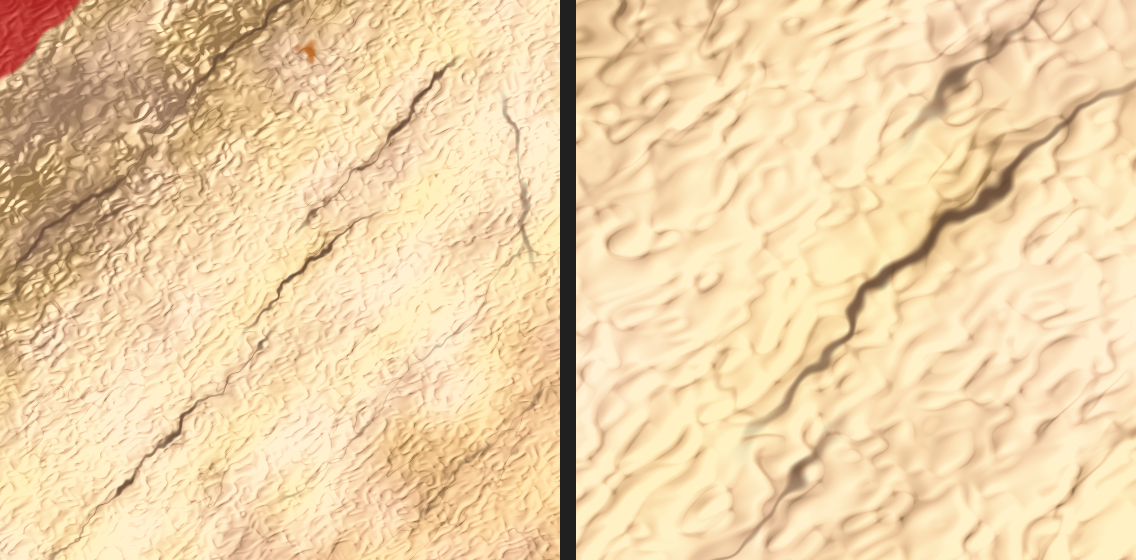
Left: the whole. Right: its middle third, enlarged.
Reproduce this texture procedurally as a WebGL 1 fragment shader.

```glsl
precision highp float;
// Weathered cream stone with diagonal cracks, a brown worn band and a red corner.
// Slanted billowed noise makes lit granules; their tone picks a colour from a
// ramp, and wandering tapered segments draw the broken cracks on top.
uniform vec2 u_resolution;

const vec3 CREAM = vec3(1.00, 0.945, 0.78);
const vec3 SAND  = vec3(0.98, 0.86, 0.68);
const vec3 TAN   = vec3(0.90, 0.75, 0.58);
const vec3 OCHRE = vec3(0.76, 0.62, 0.46);
const vec3 BROWN = vec3(0.60, 0.47, 0.33);
const vec3 CRACK_COLOR = vec3(0.38, 0.27, 0.20);
const vec3 RED_DARK  = vec3(0.68, 0.15, 0.14);
const vec3 RED_LIGHT = vec3(0.88, 0.42, 0.36);
const vec3 RUST = vec3(0.72, 0.36, 0.08);
const vec2 GRAIN_FREQ = vec2(40.0, 64.0);    // along and across the slant
const vec2 LIGHT_STEP = vec2(0.002, -0.005); // offset that lights the relief
const float RELIEF = 0.85;
const float CREVICE = 0.2;
const float VEIN = 0.3;
const float RED_EDGE = 0.605;                // distance across the slant

float hash(vec2 p) {
  vec3 h = fract(vec3(p.xyx) * 0.1031);
  h += dot(h, h.yzx + 33.33);
  return fract((h.x + h.y) * h.z);
}

float noise(vec2 p) {
  vec2 i = floor(p), f = fract(p);
  f = f * f * (3.0 - 2.0 * f);
  return mix(mix(hash(i), hash(i + vec2(1, 0)), f.x),
             mix(hash(i + vec2(0, 1)), hash(i + vec2(1, 1)), f.x), f.y);
}

float fbm(vec2 p) {
  float sum = 0.0, amp = 0.53;
  for (int i = 0; i < 4; i++) {
    sum += amp * noise(p);
    p = mat2(1.6, 1.2, -1.2, 1.6) * p + 17.3;
    amp *= 0.5;
  }
  return sum;
}

// Rounded granules with sharp valleys, in slanted coordinates
float grain(vec2 q) {
  q += 0.012 * (vec2(noise(q * 34.0), noise(q * 34.0 + 57.0)) - 0.5);
  vec2 turned = mat2(0.94, 0.34, -0.34, 0.94) * q;
  float coarse = abs(2.0 * noise(q * GRAIN_FREQ) - 1.0);
  float fine = abs(2.0 * noise(turned * GRAIN_FREQ * 1.7 + 31.0) - 1.0);
  return 0.6 * coarse + 0.4 * fine;
}

// Jagged broken crack from a to b: x is the dark core, y its soft shade
vec2 crack(vec2 p, vec2 a, vec2 b, float width, float seed) {
  float len = length(b - a);
  vec2 dir = (b - a) / len;
  float s = dot(p - a, dir);
  float side = dot(p - a, vec2(-dir.y, dir.x));
  side += 0.032 * (noise(vec2(s * 8.0, seed)) - 0.5)
        + 0.016 * (noise(vec2(s * 30.0, seed + 7.0)) - 0.5)
        + 0.008 * (noise(p * 85.0 + seed) - 0.5);
  float taper = smoothstep(0.0, 0.08, s) * (1.0 - smoothstep(len - 0.08, len, s));
  float body = smoothstep(0.15, 0.75, noise(vec2(s * 22.0, seed + 3.0)));
  float w = width * (0.2 + body);
  float core = (1.0 - smoothstep(w * 0.2, w + 0.0015, abs(side))) * (0.4 + 0.6 * body);
  return taper * vec2(core, exp(-abs(side) / (width * 3.0)));
}

vec3 ramp(float t) {
  t = clamp(t, 0.0, 1.0) * 4.0;
  vec3 c = mix(BROWN, OCHRE, clamp(t, 0.0, 1.0));
  c = mix(c, TAN, clamp(t - 1.0, 0.0, 1.0));
  c = mix(c, SAND, clamp(t - 2.0, 0.0, 1.0));
  return mix(c, CREAM, clamp(t - 3.0, 0.0, 1.0));
}

void main() {
  vec2 p = gl_FragCoord.xy / u_resolution.y;
  vec2 q = vec2(p.x + p.y, p.y - p.x) * 0.7071; // along, across the slant
  float patches = fbm(q * vec2(6.0, 10.0) + 3.0) - 0.5;

  // Stone tone: worn brown band with pale flecks, warm lower corner, lit grain
  float worn = smoothstep(0.06, 0.40, q.y + 0.3 * patches);
  float lower = smoothstep(-0.24, -0.46, q.y + 0.25 * patches);
  float height = grain(q);
  float relief = height - grain(q + LIGHT_STEP);
  float fleck = smoothstep(0.36, 0.6, height);
  float bare = worn * smoothstep(0.58, 0.75, noise(q * vec2(4.0, 11.0) + 19.0));
  float tone = mix(0.88, 0.2, worn) - 0.2 * lower + 0.8 * patches;
  tone += (RELIEF * (1.0 + 0.3 * worn) * relief + 0.5 * worn * fleck) * (1.0 - 0.6 * bare);
  tone -= CREVICE * (1.0 - smoothstep(0.03, 0.2, height));
  float vein = 1.0 - smoothstep(0.0, 0.03, abs(fbm(q * vec2(9.0, 24.0) + 8.0) - 0.5));
  tone -= VEIN * vein * smoothstep(0.45, 0.7, noise(q * 16.0 + 61.0));

  // Main cracks, then the fainter ones
  vec2 c = crack(p, vec2(0.05, -0.02), vec2(0.50, 0.43), 0.0045, 2.0);
  c = max(c, crack(p, vec2(0.42, 0.39), vec2(0.68, 0.65), 0.0035, 9.0));
  c = max(c, crack(p, vec2(0.52, 0.57), vec2(0.84, 0.91), 0.0045, 21.0));
  c = max(c, 0.9 * crack(p, vec2(-0.08, 0.42), vec2(0.58, 1.06), 0.0045, 34.0));
  c = max(c, 0.7 * crack(p, vec2(-0.08, 0.38), vec2(0.26, 0.67), 0.005, 47.0));
  c = max(c, 0.55 * crack(p, vec2(0.90, 0.86), vec2(0.96, 0.50), 0.006, 58.0));
  c = max(c, 0.45 * crack(p, vec2(0.48, 0.08), vec2(0.98, 0.58), 0.003, 63.0));
  c = max(c, 0.45 * crack(p, vec2(0.66, 0.0), vec2(1.04, 0.38), 0.004, 76.0));
  tone -= 0.4 * c.y;

  vec3 color = ramp(tone) * mix(vec3(1.0), vec3(1.0, 0.96, 0.93), lower);
  color.b += 0.1 * (noise(q * vec2(9.0, 14.0) + 5.0) - 0.5);
  color = mix(color, CRACK_COLOR, 0.85 * c.x);

  // Rust spot and red corner with a pale rim
  float spot = length(p - vec2(0.553, 0.911)) + 0.02 * (noise(p * 70.0) - 0.5);
  color = mix(color, RUST, 0.85 * (1.0 - smoothstep(0.009, 0.022, spot)));
  float edge = q.y - RED_EDGE + 0.02 * (noise(q * 25.0) - 0.5);
  color = mix(color, SAND, 0.6 * exp(-abs(edge + 0.007) / 0.005));
  vec3 red = mix(RED_DARK, RED_LIGHT, clamp(0.3 + patches + relief, 0.0, 1.0));
  gl_FragColor = vec4(mix(color, red, smoothstep(-0.003, 0.008, edge)), 1.0);
}
```
